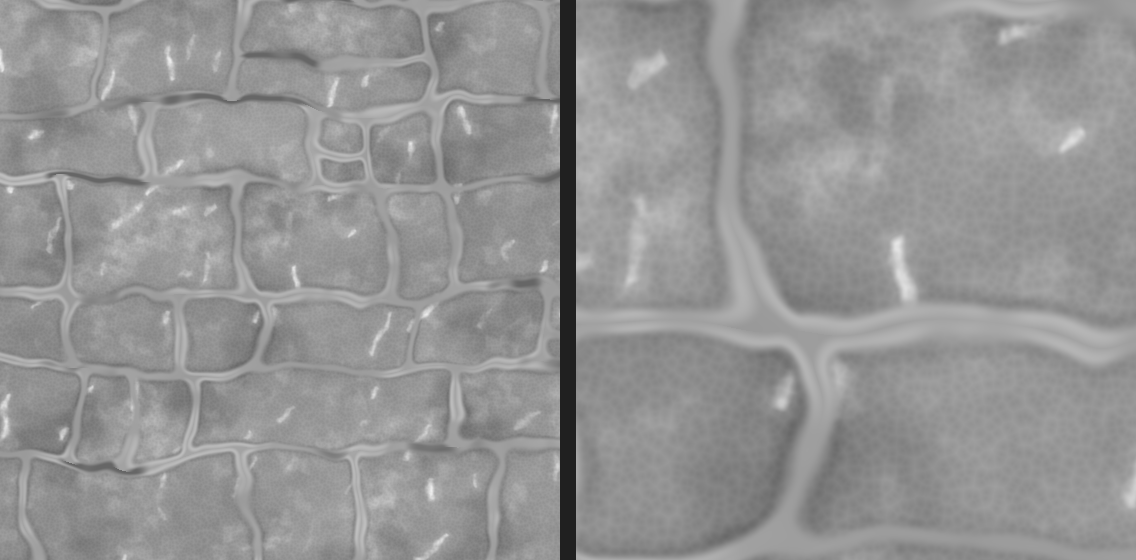
Left, the full canvas; right, a detail of the centre.
Reproduce this texture map procedurally as a WebGL 1 fragment shader.

```glsl
precision highp float;
uniform vec2 u_resolution;

#define ROWS 6.0
#define COLUMNS 3.4
#define JOINT_HALF 0.0085
#define CORNER_RADIUS 0.024
#define WARP 0.026
#define STONE_TONE 0.588
#define MORTAR_TONE 0.63
#define GAP_TONE 0.40
#define STREAK_GRID 11.0
#define STREAK_GAIN 0.25
#define GRAIN_SCALE 170.0
#define GRAIN_GAIN 0.048

float hash(vec2 p) {
  return fract(sin(dot(p, vec2(127.1, 311.7))) * 43758.5);
}

vec2 hash2(vec2 p) {
  return vec2(hash(p), hash(p + 57.3));
}

// Layered, rotated sines; roughly -1 to 1 around zero
float waves(vec2 p) {
  float sum = 0.0, amp = 0.5;
  for (int i = 0; i < 4; i++) {
    p = mat2(0.8, 0.6, -0.6, 0.8) * p * 1.9 + 1.7;
    sum += amp * sin(p.x + 1.4 * sin(p.y * 0.9));
    amp *= 0.6;
  }
  return sum;
}

// Cellular noise: distance to the nearest scattered point
float cellular(vec2 p) {
  vec2 cell = floor(p);
  float nearest = 2.0;
  for (int j = -1; j <= 1; j++)
    for (int i = -1; i <= 1; i++) {
      vec2 id = cell + vec2(float(i), float(j));
      nearest = min(nearest, length(id + hash2(id) - p));
    }
  return nearest;
}

// Uneven division of a line: index, lower and upper bound
float bound(float i, float seed, float jitter) {
  return i + jitter * (hash(vec2(i, seed)) - 0.5);
}

vec3 slot(float v, float seed, float jitter) {
  float i = floor(v);
  if (v < bound(i, seed, jitter)) i -= 1.0;
  else if (v >= bound(i + 1.0, seed, jitter)) i += 1.0;
  return vec3(i, bound(i, seed, jitter), bound(i + 1.0, seed, jitter));
}

// Distances to the sides of the stone around p (xy) and its random value (z)
vec3 stoneAt(vec2 p) {
  vec3 row = slot(p.y * ROWS, 3.0, 0.45);
  float shift = hash(vec2(row.x, 8.0));
  vec3 col = slot(p.x * COLUMNS + shift, row.x + 20.0, 0.65);
  vec2 lo = vec2((col.y - shift) / COLUMNS, row.y / ROWS);
  vec2 hi = vec2((col.z - shift) / COLUMNS, row.z / ROWS);
  vec2 id = vec2(col.x, row.x);
  if (hash(id + 4.0) > 0.7) {  // cut a narrow piece off the side
    float cut = mix(lo.x, hi.x, 0.3 + 0.2 * hash(id + 6.0));
    if (p.x < cut) { hi.x = cut; id += 17.0; } else lo.x = cut;
  }
  if (hash(id + 9.0) < 0.1) {  // cut into two layers
    float cut = mix(lo.y, hi.y, 0.35 + 0.3 * hash(id + 2.0));
    if (p.y < cut) { hi.y = cut; id += 31.0; } else lo.y = cut;
  }
  return vec3(min(p - lo, hi - p), hash(id));
}

// Ragged pale flecks with a soft halo, mostly rising to the right
float streaks(vec2 p) {
  p += 0.008 * vec2(waves(p * 20.0), waves(p * 20.0 + 40.0));
  vec2 g = p * STREAK_GRID, cell = floor(g);
  float glow = 0.0;
  for (int j = -1; j <= 1; j++)
    for (int i = -1; i <= 1; i++) {
      vec2 id = cell + vec2(float(i), float(j));
      vec2 rnd = hash2(id + 71.0);
      vec2 d = (g - id - hash2(id)) / STREAK_GRID;
      float angle = mix(0.3, 1.8, hash(id + 13.0));
      vec2 dir = vec2(cos(angle), sin(angle));
      float len = mix(0.006, 0.042, rnd.x * rnd.x);
      float t = clamp(dot(d, dir), -len, len);
      float width = mix(0.002, 0.008, rnd.y) * (1.0 - 0.6 * abs(t) / len);
      float away = length(d - dir * t);
      float body = 0.75 * (1.0 - smoothstep(width * 0.2, width + 0.005, away));
      body += 0.25 * (1.0 - smoothstep(0.0, width + 0.016, away));
      glow = max(glow, body * smoothstep(0.25, 0.95, hash(id + 29.0)));
    }
  return glow;
}

void main() {
  vec2 p = gl_FragCoord.xy / min(u_resolution.x, u_resolution.y);
  vec2 warped = p + WARP * vec2(waves(p * 5.0), waves(p * 5.0 + 30.0));
  vec3 stone = stoneAt(warped);

  // Rounded outline with a joint of varying width
  float inner = CORNER_RADIUS - length(max(CORNER_RADIUS - stone.xy, 0.0));
  float vary = waves(p * 9.0 + 12.0);
  float edge = inner - JOINT_HALF * (1.0 + 0.45 * vary);
  float mask = smoothstep(-0.005, 0.005, edge);

  // Stone face: mottling, stains, crinkled pale patches, grain and flecks
  float broad = waves(p * 3.0 + 23.0);
  float mottle = waves(p * 14.0 + 5.0);
  float fine = waves(p * 55.0);
  float patches = smoothstep(0.2, 0.85, waves(p * 6.0 + 50.0));
  float wisps = smoothstep(0.35, 0.9, waves(p * 19.0 + 33.0));
  float stain = smoothstep(0.1, 0.85, waves(p * 7.0 + 80.0));
  float face = STONE_TONE + 0.045 * (stone.z - 0.5);
  face += 0.025 * broad + 0.026 * mottle + 0.014 * fine;
  face += patches * (0.06 + 0.04 * fine) + 0.05 * wisps - 0.085 * stain;
  face += GRAIN_GAIN * (cellular(p * GRAIN_SCALE) - 0.45);
  face += STREAK_GAIN * streaks(p) * (0.9 + 0.4 * fine);

  // Smooth mortar with a pale ridge and dark gaps in the level joints
  float ridge = 1.0 - smoothstep(0.0, 0.008, abs(edge + 0.005));
  float mortar = MORTAR_TONE + 0.02 * mottle + 0.02 * broad;
  mortar += 0.09 * ridge * smoothstep(-0.2, 0.6, vary);
  float level = smoothstep(0.0, 0.02, stone.x - stone.y);
  float gap = smoothstep(0.15, 0.65, waves(p * vec2(6.0, 3.0) + 64.0));
  gap *= level * (1.0 - smoothstep(0.002, 0.012, stone.y));

  // Thin shaded seam where stone meets mortar, fading into the face
  float seam = exp(-pow((edge - 0.002) / 0.004, 2.0));
  float shade = mask * (1.0 - smoothstep(0.0, 0.02, edge));
  float tone = mix(mortar, face, mask) - seam * (0.04 + 0.04 * mottle) - 0.02 * shade;
  tone = mix(tone, GAP_TONE, gap);
  gl_FragColor = vec4(vec3(clamp(tone, 0.0, 1.0)), 1.0);
}
```
